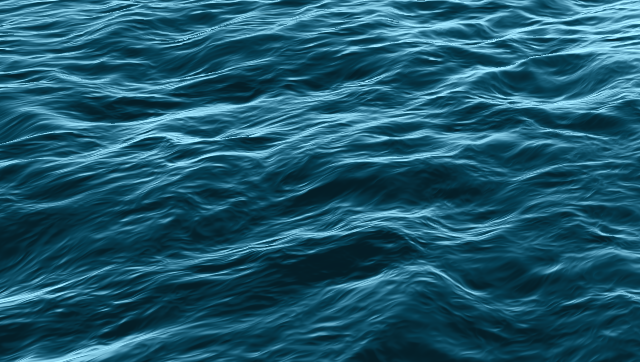
Write a Shadertoy shader that draws this texture.

```glsl
// Dark teal open water seen obliquely from above, with silky wind-driven crests.
// A ridged gradient-noise height field is ray marched in perspective, then the
// grazing angle of the surface picks a tone from deep water to reflected sky.

vec2 gradientAt(vec2 cell) {
    uvec2 k = uvec2(ivec2(cell) + 4096);
    uint h = k.x * 1597334677u ^ k.y * 3812015801u;
    h = (h ^ (h >> 15)) * 2246822519u;
    h ^= h >> 13;
    return vec2(h & 1023u, (h >> 12) & 1023u) / 511.5 - 1.0;
}

float gradientNoise(vec2 p) {
    vec2 i = floor(p), f = p - i;
    vec2 u = f * f * f * (f * (f * 6.0 - 15.0) + 10.0);
    vec2 o = vec2(1, 0);
    return mix(mix(dot(gradientAt(i), f),
                   dot(gradientAt(i + o.xy), f - o.xy), u.x),
               mix(dot(gradientAt(i + o.yx), f - o.yx),
                   dot(gradientAt(i + 1.0), f - 1.0), u.x), u.y);
}

// Broad swell plus ridged ripples; ripples too fine for the distance fade out.
float waterHeight(vec2 p, int octaves) {
    float footprint = 0.0033 * p.y * p.y;
    p.y -= 0.2 * p.x;
    float height = 0.09 * gradientNoise(p * vec2(1.2, 2.1) + 7.3);
    vec2 q = p * vec2(2.1, 4.6) + vec2(3.7, 11.2);
    float amplitude = 0.095, frequency = 4.6;
    for (int i = 0; i < octaves; i++) {
        float n = gradientNoise(q);
        float blur = frequency * footprint;
        height -= amplitude * exp(-blur * blur) * sqrt(n * n + 0.008);
        // Turn the next octave and let this one bend it
        q = mat2(0.92, 0.39, -0.39, 0.92) * q * 1.8 + vec2(5.1, 2.3 + 0.5 * n);
        amplitude *= 0.47;
        frequency *= 1.8;
    }
    return height;
}

vec3 waterColor(float tone) {
    vec3 ramp[6] = vec3[6](
        vec3(0.02, 0.16, 0.21), vec3(0.02, 0.25, 0.33), vec3(0.09, 0.36, 0.46),
        vec3(0.20, 0.48, 0.59), vec3(0.33, 0.61, 0.72), vec3(0.48, 0.76, 0.86));
    vec3 color = ramp[0] * mix(0.72, 1.0, smoothstep(0.0, 0.1, tone));
    for (int i = 1; i < 6; i++)
        color = mix(color, ramp[i], clamp(tone * 5.0 - float(i - 1), 0.0, 1.0));
    return color + 0.25 * clamp(tone - 1.0, 0.0, 0.8);
}

vec3 renderWater(vec2 coord) {
    vec2 uv = coord / iResolution.xy;
    vec2 screen = (coord - 0.5 * iResolution.xy) / iResolution.y;
    vec3 ray = vec3(screen.x, screen.y - 1.1, 1.6);

    // March from above the highest crest down to the lowest trough
    float top = 0.07, bottom = -0.17;
    float travel = (top - 1.0) / ray.y;
    float stride = (bottom - top) / ray.y / 30.0;
    float gap = 0.1, previousGap = 0.1;
    for (int i = 0; i < 31; i++) {
        gap = 1.0 + ray.y * travel - waterHeight(ray.xz * travel, 4);
        if (gap < 0.0) break;
        previousGap = gap;
        travel += stride;
    }
    if (gap < 0.0) travel += stride * gap / (previousGap - gap);

    // Surface normal, with the finest ripples included
    vec2 p = ray.xz * travel;
    vec2 e = vec2(0.0016 * p.y, 0.0);
    float h = waterHeight(p, 6);
    vec2 slope = vec2(waterHeight(p + e.xy, 6) - h,
                      waterHeight(p + e.yx, 6) - h) / e.x;
    vec3 normal = normalize(vec3(-slope.x, 1.0, -slope.y));

    // Grazing reflection under an uneven sky, brightest at the upper right
    float facing = clamp(dot(normal, -normalize(ray)), 0.0, 1.0);
    float sky = 1.45 + 0.3 * uv.y + 1.1 * gradientNoise(screen * vec2(1.6, 2.6) + 4.4);
    sky += 0.8 * smoothstep(0.6, 0.95, uv.y) * smoothstep(0.15, 0.75, uv.x);
    float tone = sky * (1.0 - facing) * (1.0 - facing);
    return waterColor(tone);
}

void mainImage(out vec4 fragColor, in vec2 fragCoord) {
    // Two staggered samples smooth the crest outlines
    vec3 color = renderWater(fragCoord + vec2(0.2, 0.25))
               + renderWater(fragCoord - vec2(0.2, 0.25));
    fragColor = vec4(0.5 * color, 1.0);
}
```
